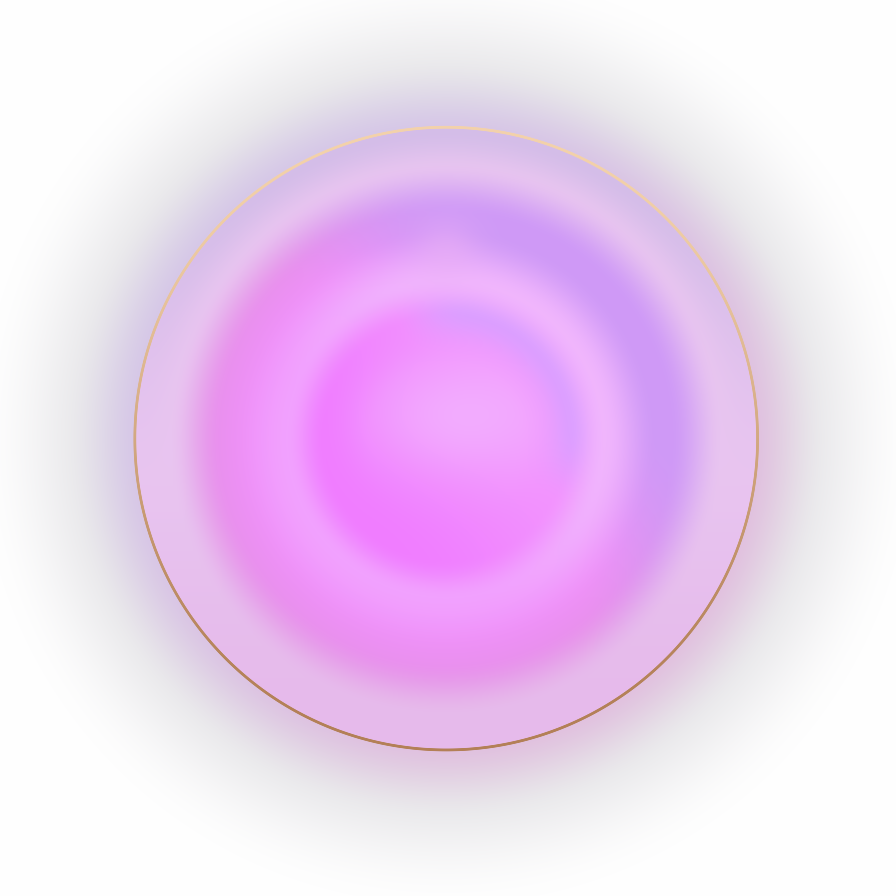
Reproduce this background procedurally as a WebGL 1 fragment shader.

```glsl
precision highp float;

uniform vec2 u_resolution;

// Soft bump around zero
float bell(float x, float width) {
  return exp(-x * x / (width * width));
}

// One inside the radius, fading to zero outside it
float disc(float r, float inner, float outer) {
  return 1.0 - smoothstep(inner, outer, r);
}

// Grey shadow with a violet fringe near the orb
vec3 halo(vec2 p, float r) {
  float warmth = smoothstep(-0.35, 0.35, dot(p, vec2(0.7, -0.7)));
  vec3 fringe = mix(vec3(0.04, 0.10, -0.03), vec3(-0.01, 0.13, 0.01), warmth);
  vec3 color = vec3(0.995) - vec3(0.125, 0.13, 0.115) * disc(r, 0.335, 0.53);
  return color - fringe * disc(r, 0.325, 0.425);
}

// Translucent band, coloured shell, pale ring and bright core
vec3 orb(vec2 p, float r) {
  vec2 dir = p / max(r, 0.001);
  float toCool = dot(dir, vec2(0.74, 0.67));

  // Outer band, greyer toward the top rim
  vec3 color = mix(vec3(0.91, 0.77, 0.94), vec3(0.90, 0.73, 0.92),
                   smoothstep(0.0, 0.3, -p.y));
  color = mix(color, vec3(0.83, 0.74, 0.91),
              smoothstep(0.295, 0.345, r) * smoothstep(-0.2, 0.9, dir.y));

  // Shell, lavender at the upper right and rose at the lower left
  vec3 rose = mix(vec3(0.94, 0.57, 0.98), vec3(0.90, 0.56, 0.91),
                  smoothstep(0.20, 0.29, r));
  float cool = smoothstep(-0.1, 0.75, toCool + (r - 0.25) * 3.0);
  vec3 shell = mix(rose, vec3(0.81, 0.60, 0.965), cool);
  color = mix(color, shell, disc(r, 0.25, 0.31));

  // Pale ring around the core
  vec3 pale = mix(vec3(0.945, 0.63, 0.995), vec3(0.94, 0.71, 0.99),
                  smoothstep(-0.5, 0.8, toCool));
  color = mix(color, pale, disc(r, 0.175, 0.235));

  // Faint light at the top of the shell
  color = mix(color, vec3(0.91, 0.68, 0.96),
              0.55 * bell(length(p - vec2(0.0, 0.21)), 0.035));

  // Core with a lavender crescent
  vec3 core = mix(vec3(0.94, 0.49, 1.0), vec3(0.95, 0.59, 0.995),
                  smoothstep(-0.14, 0.14, p.x + 0.6 * p.y));
  float crescent = smoothstep(0.3, 0.8, toCool) * bell(r - 0.143, 0.03);
  core = mix(core, vec3(0.86, 0.62, 1.0), crescent);
  color = mix(color, core, disc(r, 0.135, 0.178));

  // Wide highlight across the centre
  float shine = bell(length((p - vec2(0.02, 0.025)) * vec2(0.6, 1.0)), 0.07);
  return mix(color, vec3(0.95, 0.70, 0.995), 0.8 * shine * disc(r, 0.08, 0.15));
}

void main() {
  float side = min(u_resolution.x, u_resolution.y);
  vec2 p = (gl_FragCoord.xy - 0.5 * u_resolution) / side - vec2(-0.002, 0.0105);
  float r = length(p);
  float pixel = 1.0 / side;
  float rim = 0.3475;

  vec3 color = mix(halo(p, r), orb(p, r), disc(r, rim - pixel, rim + pixel));

  // Thin gold rim, lit from above
  vec3 gold = mix(vec3(0.70, 0.50, 0.34), vec3(0.95, 0.82, 0.67),
                  smoothstep(-0.35, 0.35, p.y));
  float line = disc(abs(r - rim), 0.0016 - 0.5 * pixel, 0.0016 + 0.5 * pixel);
  gl_FragColor = vec4(mix(color, gold, line), 1.0);
}
```
